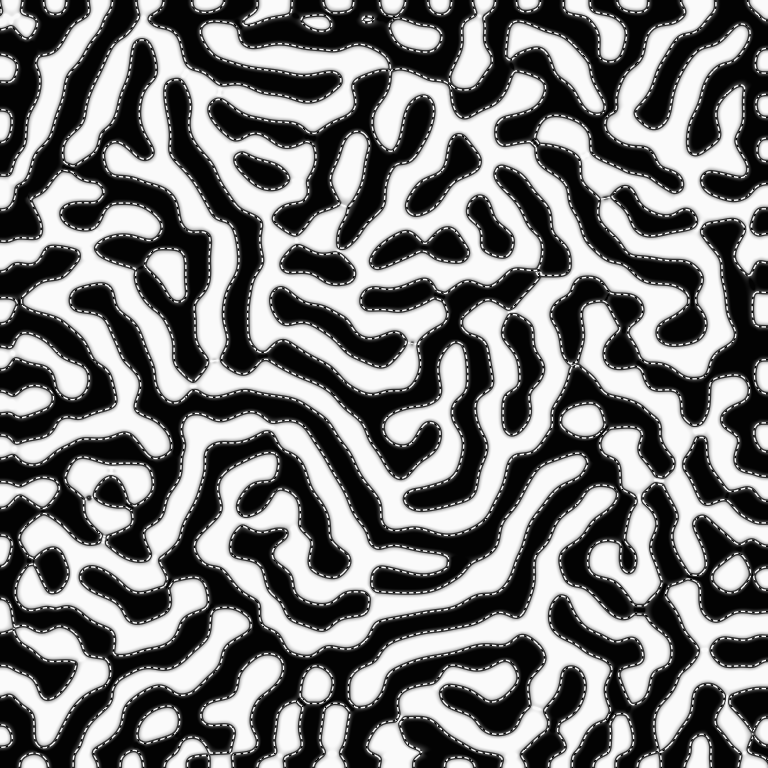
Write a Shadertoy shader that draws this pattern.

```glsl
const float TAU = 6.2831853;
const float WAVELENGTH = 0.0625;   // one light plus one dark band
const float CELL = 1.2;            // wavelet spacing, in wavelengths
const float REACH = 2.25 * CELL;   // wavelet radius, in wavelengths
const float TURN = 0.22;           // steady turning of the bands
const float BEND = 0.75;           // local turning of the bands
const float BRIDGE = 0.38;         // opens or closes weak crossings
const float BRIDGE_RANGE = 0.5;    // amplitude below which a crossing is weak
const float BORDER_REACH = 0.5;    // depth of the border dots, in wavelengths
const float BORDER_PITCH = 0.9;    // border dot frequency, relative to the bands
const float BIAS = 0.07;           // shifts the light/dark balance
const float RAMP = 0.0070;         // half width of the soft edge
const float LINE_HALF = 0.0008;    // half width of each contour line
const float LINE_OFFSET = 0.0009;  // contour lines sit this far from the edge
const float LINE_STRENGTH = 0.7;
const float DASH_PERIOD = 0.0090;
const float DASH_SHARE = 0.64;
const float DARK = 0.012;
const float LIGHT = 0.98;

vec4 wavelets[25];  // center in xy, wave vector in zw
float phases[25];

float hash(vec2 p) {
    return fract(sin(dot(p, vec2(127.1, 311.7))) * 43758.5453);
}

vec2 center(vec2 id) {
    return (id + 0.25 + 0.5 * vec2(hash(id), hash(id + 17.3))) * CELL;
}

// Smoothly turning band normal
vec2 direction(vec2 q) {
    float angle = TURN * q.x + BEND * (sin(dot(q, vec2(0.95, 0.50)) + 1.0)
                                     + sin(dot(q, vec2(-0.55, 1.05)) + 4.2)
                                     + sin(dot(q, vec2(1.05, -0.80)) + 2.6));
    return vec2(cos(angle), sin(angle));
}

// Random phase, drawn toward the phases of the neighbours
float alignedPhase(vec2 id, vec2 c) {
    vec2 z = vec2(0.0);
    for (int j = -1; j <= 1; j++)
    for (int i = -1; i <= 1; i++) {
        vec2 n = id + vec2(i, j);
        vec2 r = c - center(n);
        float t = TAU * (dot(direction(c - 0.5 * r), r) + hash(n + 73.9));
        z += exp(-0.5 * dot(r, r)) * vec2(cos(t), sin(t));
    }
    return atan(z.y, z.x);
}

void gatherWavelets(vec2 q) {
    for (int i = 0; i < 25; i++) {
        vec2 id = floor(q / CELL) + vec2(i % 5, i / 5) - 2.0;
        vec2 c = center(id);
        wavelets[i] = vec4(c, TAU * direction(c));
        phases[i] = alignedPhase(id, c);
    }
}

// Sum of wavelets, with weak crossings pushed to one side
float labyrinth(vec2 q) {
    vec3 sum = vec3(0.0);  // value, gradient
    for (int i = 0; i < 25; i++) {
        vec2 r = q - wavelets[i].xy;
        vec2 wave = wavelets[i].zw;
        float w = max(0.0, 1.0 - dot(r, r) / (REACH * REACH));
        float t = dot(r, wave) + phases[i];
        vec2 slope = -w * sin(t) * wave - cos(t) * 8.0 * r / (REACH * REACH);
        sum += w * w * w * vec3(w * cos(t), slope);
    }
    sum.yz /= TAU;
    float side = clamp(3.0 * sin(1.3 * q.x + 2.0) * sin(1.1 * q.y + 0.6), -1.0, 1.0);
    float weak = exp(-dot(sum, sum) / (BRIDGE_RANGE * BRIDGE_RANGE));
    return sum.x + BIAS + BRIDGE * side * weak;
}

// Half dots along one edge: depth is the distance inward, along runs beside it
float borderDots(float depth, float along, float seed) {
    float dots = cos(TAU * BORDER_PITCH * along / WAVELENGTH
                     + 1.8 * sin(11.0 * along + seed) + seed);
    float inward = cos(TAU * depth / WAVELENGTH);
    return dots * (0.5 + 0.5 * inward) + 0.3 * (inward - 1.0);
}

float borderWeight(float depth) {
    float x = depth / (BORDER_REACH * WAVELENGTH);
    return exp(-x * x);
}

float field(vec2 p, vec2 size) {
    vec2 depth = min(p, size - p);
    vec2 side = step(0.5 * size, p);
    float u = labyrinth(p / WAVELENGTH);
    u = mix(u, borderDots(depth.x, p.y, 1.0 + 2.3 * side.x), borderWeight(depth.x));
    return mix(u, borderDots(depth.y, p.x, 4.0 + 1.7 * side.y), borderWeight(depth.y));
}

// Antialiased line around distance zero
float stroke(float d, float halfWidth, float pixel) {
    return clamp((halfWidth - abs(d)) / pixel + 0.5, 0.0, 1.0);
}

void mainImage(out vec4 fragColor, in vec2 fragCoord) {
    float pixel = 1.0 / iResolution.y;
    vec2 p = fragCoord * pixel;
    vec2 size = iResolution.xy * pixel;

    // Field and slope give an even signed distance to the band edge
    gatherWavelets(p / WAVELENGTH);
    vec2 e = vec2(0.0005, 0.0);
    float u = field(p, size);
    vec2 slope = (vec2(field(p + e.xy, size), field(p + e.yx, size)) - u) / e.x;
    float k = TAU / WAVELENGTH;
    float level = u / sqrt(u * u + dot(slope, slope) / (k * k) + 1e-8);
    float d = asin(clamp(level, -1.0, 1.0)) / k;

    // Soft bands, then a dark contour beside a dashed light one
    float shade = mix(DARK, LIGHT, smoothstep(-RAMP, RAMP, d));
    shade = mix(shade, DARK, LINE_STRENGTH * stroke(d - LINE_OFFSET, LINE_HALF, pixel));
    float run = abs(slope.x) > abs(slope.y) ? p.y : p.x;
    float fromDash = (fract(run / DASH_PERIOD) - 0.5) * DASH_PERIOD;
    float dash = stroke(fromDash, 0.5 * DASH_SHARE * DASH_PERIOD, pixel);
    shade = mix(shade, mix(DARK, LIGHT, dash), stroke(d + LINE_OFFSET, LINE_HALF, pixel));

    fragColor = vec4(vec3(shade), 1.0);
}
```
